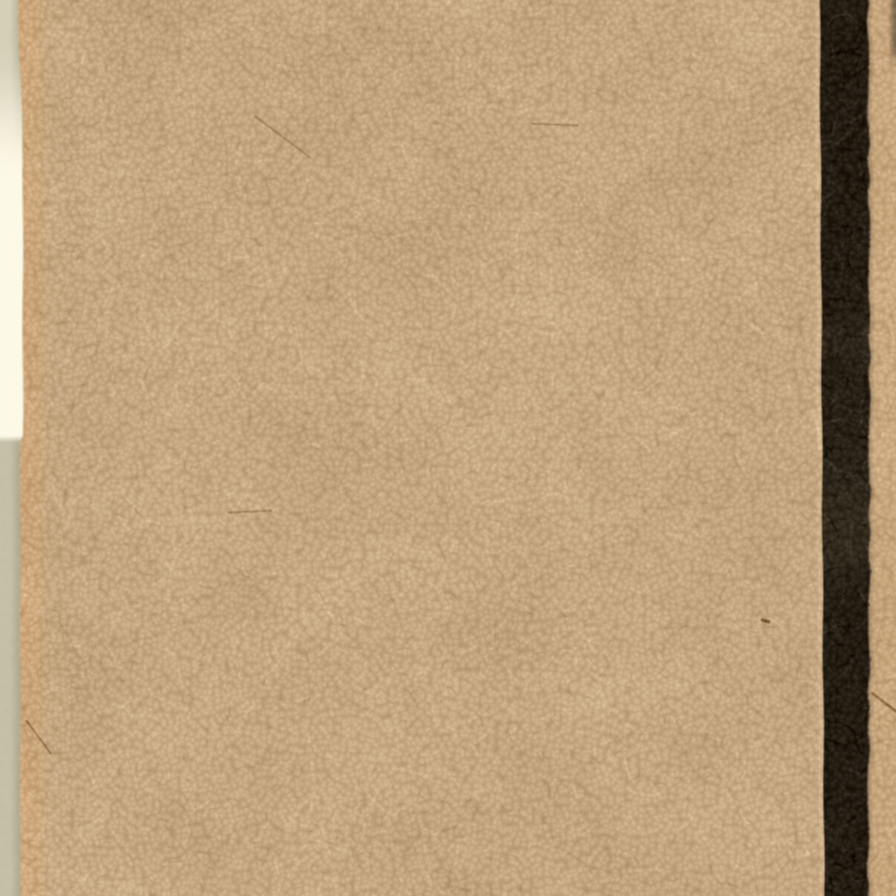
Give the GLSL for this texture, as a Shadertoy shader.

```glsl
// Fibrous tan cardboard with a black printed band at right and a pale exposed edge at left.

const vec3 PAPER       = vec3(0.765, 0.652, 0.505);
const vec3 WARM_TINT   = vec3(0.035, -0.005, -0.035);
const vec3 INK         = vec3(0.135, 0.105, 0.065);
const vec3 INK_FADED   = vec3(0.215, 0.185, 0.130);
const vec3 EDGE_GREY   = vec3(0.770, 0.750, 0.655);
const vec3 EDGE_WHITE  = vec3(0.990, 0.975, 0.900);
const vec3 FIBRE_TONE  = vec3(0.95, 1.0, 1.02);
const float BAND_LEFT  = 0.9145;
const float BAND_RIGHT = 0.9685;
const float EDGE_WIDTH = 0.0225;
const float WHITE_BASE = 0.511;
const float GRAIN      = 0.11;
const float MOTTLE     = 0.012;

vec3 hash3(vec2 p) {
    vec3 q = fract(vec3(p.xyx) * vec3(0.1031, 0.1030, 0.0973));
    q += dot(q, q.yxz + 33.33);
    return fract((q.xxy + q.yzz) * q.zyx);
}

// Distance to the nearest jittered cell point, roughly centred on zero
float cellGrain(vec2 p) {
    vec2 cell = floor(p), f = fract(p);
    float nearest = 2.0;
    for (int j = -1; j <= 1; j++)
        for (int i = -1; i <= 1; i++) {
            vec2 o = vec2(i, j);
            nearest = min(nearest, length(o + hash3(cell + o).xy - f));
        }
    return nearest - 0.46;
}

// Short curved fibres, one per cell, from dark (-1) to light (+1)
float fibres(vec2 p, float width) {
    vec2 cell = floor(p), f = fract(p);
    float sum = 0.0;
    for (int j = -1; j <= 1; j++)
        for (int i = -1; i <= 1; i++) {
            vec2 o = vec2(i, j);
            vec3 h = hash3(cell + o + 17.0);
            vec3 k = hash3(cell + o + 91.0);
            float a = 6.2832 * h.z;
            vec2 q = mat2(cos(a), -sin(a), sin(a), cos(a)) * (f - o - h.xy);
            q.y += (k.x - 0.5) * 1.3 * q.x * q.x;
            float d = length(vec2(max(abs(q.x) - mix(0.25, 0.7, k.y), 0.0), q.y));
            sum += (2.0 * k.z - 1.0) * (1.0 - smoothstep(0.0, width, d));
        }
    return sum;
}

// Slow uneven shading from layered sines
float layeredSines(vec2 p) {
    float sum = 0.0, gain = 1.0;
    for (int i = 0; i < 4; i++) {
        sum += gain * sin(p.x + 1.7 * sin(p.y * 0.8)) * sin(p.y * 1.1 + 1.3 * sin(p.x * 0.7));
        p = mat2(0.8, 0.6, -0.6, 0.8) * p * 1.9 + 2.3;
        gain *= 0.7;
    }
    return sum;
}

// Soft dark hair from a to b
float hair(vec2 p, vec2 a, vec2 b, float width) {
    vec2 ab = b - a;
    float t = clamp(dot(p - a, ab) / dot(ab, ab), 0.0, 1.0);
    return 1.0 - smoothstep(0.0, width, length(p - a - ab * t));
}

void mainImage(out vec4 fragColor, in vec2 fragCoord) {
    vec2 uv = fragCoord / iResolution.xy;
    float aa = 1.0 / iResolution.x;

    // Shared fibre and grain fields
    float longFibre = fibres(uv * 23.0, 0.075);
    float midFibre  = fibres(uv * 52.0 + 5.0, 0.15);
    float fineFibre = fibres(uv * 105.0 + 9.0, 0.27);
    float grain     = cellGrain(uv * 150.0);
    float mottle    = layeredSines(uv * 15.0);

    // Cardboard
    float tone = 0.030 * longFibre + 0.036 * midFibre + 0.036 * fineFibre
               - GRAIN * grain + MOTTLE * mottle;
    vec3 col = PAPER + tone * FIBRE_TONE;
    col += WARM_TINT * (1.0 - smoothstep(0.02, 0.07, uv.x));
    col += WARM_TINT * 0.5 * smoothstep(0.960, 0.975, uv.x);

    // Stray hairs and a dark speck
    float marks = 0.8 * hair(uv, vec2(0.030, 0.195), vec2(0.056, 0.160), 0.0025);
    marks += hair(uv, vec2(0.974, 0.226), vec2(1.0, 0.206), 0.003);
    marks += 0.6 * hair(uv, vec2(0.255, 0.428), vec2(0.302, 0.430), 0.0025);
    marks += 0.5 * hair(uv, vec2(0.595, 0.862), vec2(0.645, 0.860), 0.0025);
    marks += 0.5 * hair(uv, vec2(0.285, 0.870), vec2(0.345, 0.825), 0.0025);
    marks += 1.4 * hair(uv, vec2(0.851, 0.308), vec2(0.858, 0.306), 0.0035);
    col -= marks * vec3(0.22, 0.23, 0.22);

    // Black band: clean left side, ragged right side
    float left = BAND_LEFT + 0.005 * (1.0 - uv.y) + 0.0006 * sin(uv.y * 41.0);
    float right = BAND_RIGHT + 0.002 * sin(uv.y * 3.1416)
                + 0.0011 * sin(uv.y * 97.0 + 2.0 * sin(uv.y * 31.0)) + 0.0012 * midFibre;
    float rim = 1.0 - smoothstep(0.0, 0.004, abs(uv.x - left + 0.003));
    col += 0.045 * rim;
    col *= 1.0 - 0.16 * (1.0 - smoothstep(0.0, 0.007, abs(uv.x - right)));
    float band = smoothstep(left - aa, left + 2.0 * aa, uv.x)
               * (1.0 - smoothstep(right - 2.0 * aa, right + 2.0 * aa, uv.x));
    float faded = exp(-pow((uv.y - 0.42) / 0.07, 2.0)) + 0.7 * exp(-pow((uv.y - 0.62) / 0.03, 2.0));
    vec3 ink = mix(INK, INK_FADED, clamp(0.75 * faded + 0.12 * mottle, 0.0, 1.0));
    ink += 0.055 * longFibre + 0.050 * midFibre + 0.040 * fineFibre - 0.09 * grain;
    col = mix(col, max(ink, vec3(0.02)), band);

    // Shaded far right corner
    col *= 1.0 - 0.35 * smoothstep(0.990, 0.999, uv.x) * smoothstep(0.92, 0.95, uv.y);

    // Pale exposed edge, brightest along its upper middle
    float white = smoothstep(WHITE_BASE - 0.006, WHITE_BASE + 0.004, uv.y)
                * (1.0 - smoothstep(0.80, 0.96, uv.y));
    float border = EDGE_WIDTH + 0.003 * white - 0.002 * smoothstep(0.85, 1.0, uv.y)
                 + 0.0005 * sin(uv.y * 37.0);
    vec3 greyEdge = EDGE_GREY + 0.06 * smoothstep(0.5, 0.9, uv.y)
                  - 0.08 * smoothstep(0.010, border, uv.x) + 0.1 * tone;
    vec3 edge = mix(greyEdge, EDGE_WHITE, white);
    col = mix(edge, col, smoothstep(border - 2.0 * aa, border + 2.0 * aa, uv.x));

    fragColor = vec4(clamp(col, 0.0, 1.0), 1.0);
}
```
